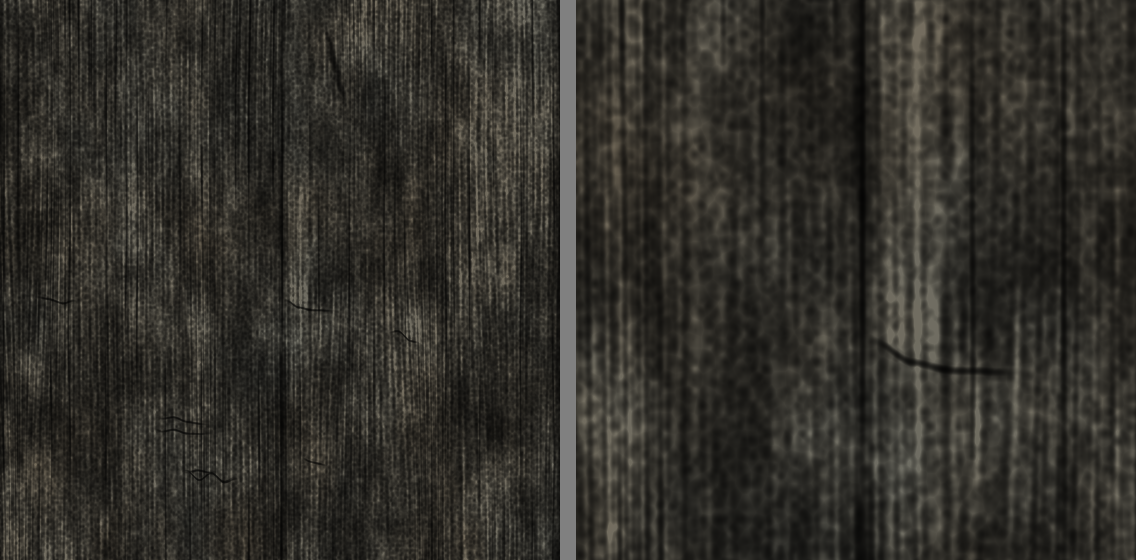
Left: the whole. Right: its middle third, enlarged.
This texture is drawn by a WebGL 2 fragment shader. Its source:

```glsl
#version 300 es
precision highp float;
// Dark weathered planks with vertical grain. Layered sines make the ridges,
// value noise the stains and streaks, cellular noise the crumbly pits;
// all of them add up in a log-brightness that scales one warm grey.

uniform vec2 u_resolution;
out vec4 fragColor;

const float TAU = 6.2831853;
const vec3 WOOD = vec3(0.191, 0.183, 0.161);      // median wood colour
const vec3 WARM_SHIFT = vec3(0.05, 0.0, -0.05);   // slow hue drift
const float STAIN = 0.46;          // broad stains
const float PATCH = 0.62;          // ragged worn patches
const float BAND = 0.20;           // wide vertical bands
const float STREAK = 0.34;         // hair-fine fibres
const float PIT = 0.60;            // cellular pits
const float GRIT = 0.26;           // finest speckle
const float RIDGE = 0.21;          // ridged grain
const float RIDGE_COUNT = 112.0;
const float GROOVE = 0.75;         // thin dark grooves
const float GROOVE_COUNT = 46.0;
const float SEAM_X = 0.503;        // joint between the planks
const int CRACK_COUNT = 8;
const vec2 GASH_TOP = vec2(0.574, 0.99);
const vec2 GASH_END = vec2(0.622, 0.78);

float hash(vec2 p) {
    vec3 q = fract(p.xyx * 0.1031);
    q += dot(q, q.yzx + 33.33);
    return fract((q.x + q.y) * q.z);
}

// Smooth value noise, -1 to 1
float noise(vec2 p) {
    vec2 i = floor(p), f = fract(p);
    f = f * f * (3.0 - 2.0 * f);
    float low = mix(hash(i), hash(i + vec2(1, 0)), f.x);
    float high = mix(hash(i + vec2(0, 1)), hash(i + vec2(1, 1)), f.x);
    return 2.0 * mix(low, high, f.y) - 1.0;
}

float fbm(vec2 p) {
    float sum = 0.0, amp = 0.5;
    for (int i = 0; i < 5; i++) {
        sum += amp * noise(p);
        p = p * 2.03 + 17.7;
        amp *= 0.6;
    }
    return sum;
}

// Distance to the nearest scattered point
float cellular(vec2 p) {
    vec2 cell = floor(p);
    float nearest = 2.0;
    for (int y = -1; y <= 1; y++)
    for (int x = -1; x <= 1; x++) {
        vec2 c = cell + vec2(x, y);
        vec2 point = c + vec2(hash(c + 3.1), hash(c + 71.7));
        nearest = min(nearest, distance(p, point));
    }
    return nearest;
}

// Soft dark line: 1 at the centre, 0 beyond the width
float stroke(float d, float width) {
    return 1.0 - smoothstep(0.0, width, abs(d));
}

// Wavy corduroy ridges, fading in and out
float ridges(vec2 p) {
    float phase = TAU * (RIDGE_COUNT * p.x + 1.6 * noise(p * vec2(15.0, 1.3)));
    float wave = sin(phase) + 0.5 * sin(1.63 * phase + 2.0) + 0.35 * sin(0.41 * phase);
    return wave * (0.75 + 0.6 * noise(p * vec2(11.0, 5.0) + 40.0));
}

// One broken groove per column
float grooves(vec2 p) {
    float x = (p.x + 0.002 * noise(vec2(p.x * 9.0, p.y * 5.0))) * GROOVE_COUNT;
    float id = floor(x);
    float centre = 0.2 + 0.6 * hash(vec2(id, 5.0));
    float strength = smoothstep(-0.2, 0.7, noise(vec2(id * 7.0, p.y * 4.0)));
    return strength * stroke((fract(x) - centre) / GROOVE_COUNT, 0.0026);
}

float seams(vec2 p) {
    float wander = 0.0015 * noise(vec2(3.0, p.y * 8.0));
    float depth = 0.75 + 0.3 * noise(vec2(9.0, p.y * 7.0)) - 0.35 * p.y;
    float border = min(p.x, 1.0 - p.x);
    return depth * (1.3 * stroke(p.x - SEAM_X - wander, 0.0045)
        + 0.35 * stroke(p.x - SEAM_X, 0.016)) + 0.7 * stroke(border + wander, 0.011);
}

// Short cross-grain cracks and one slanting gash
float cracks(vec2 p) {
    float dark = 0.0;
    for (int i = 0; i < CRACK_COUNT; i++) {
        float id = float(i);
        vec2 c = vec2(hash(vec2(id, 11.0)), 0.05 + 0.45 * hash(vec2(id, 23.0)));
        float along = (p.x - c.x) / mix(0.02, 0.06, hash(vec2(id, 37.0)));
        float bend = 0.009 * noise(vec2(p.x * 45.0, id)) - 0.006 * along;
        float taper = 1.0 - smoothstep(0.4, 1.0, abs(along));
        dark = max(dark, taper * stroke(p.y - c.y - bend, 0.0032));
    }
    float t = (GASH_TOP.y - p.y) / (GASH_TOP.y - GASH_END.y);
    float taper = smoothstep(0.0, 0.5, t) * (1.0 - smoothstep(0.6, 1.0, t));
    float x = mix(GASH_TOP.x, GASH_END.x, t) + 0.005 * noise(vec2(1.0, p.y * 40.0));
    return max(dark, taper * stroke(p.x - x, 0.002 + 0.008 * taper));
}

void main() {
    vec2 p = gl_FragCoord.xy / u_resolution;

    // Stains, patches and bands
    float tone = STAIN * fbm(p * vec2(4.5, 2.6) + 8.0);
    tone += PATCH * fbm(p * vec2(17.0, 12.0) + 60.0);
    tone += BAND * noise(p * vec2(34.0, 1.6) + 5.0);

    // Fibres, ridges and pits
    tone += STREAK * noise(p * vec2(250.0, 17.0));
    tone += RIDGE * ridges(p);
    tone += PIT * (cellular(p * vec2(135.0, 105.0)) - 0.48);
    tone += GRIT * noise(p * 235.0 + 90.0);

    // Grooves, joints and cracks
    tone -= GROOVE * grooves(p) + seams(p) + 1.1 * cracks(p);

    vec3 tint = 1.0 + WARM_SHIFT * fbm(p * vec2(9.0, 5.0) + 130.0);
    fragColor = vec4(WOOD * tint * exp(min(tone, 0.85)), 1.0);
}
```
